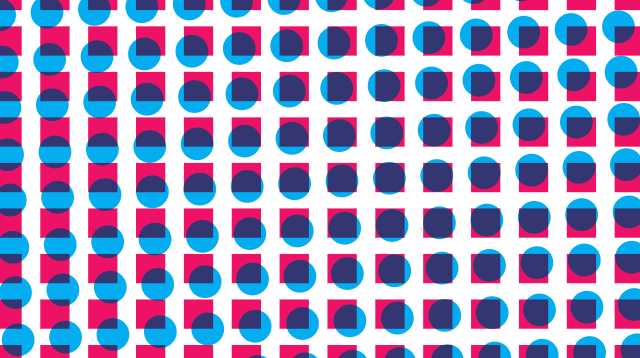
Write a WebGL 2 fragment shader that draws this pattern.

```glsl
#version 300 es
precision highp float;
// Draws a grid of magenta squares overprinted by a slightly rotated grid of cyan discs.

uniform vec2 u_resolution;
out vec4 fragColor;

// Lengths are fractions of the canvas height, origin at the lower left.
const vec2 SQUARE_ORIGIN = vec2(0.1534, 0.8855);
const vec2 SQUARE_PITCH = vec2(0.1337, 0.12715);
const float SQUARE_HALF = 0.0409;

const vec2 DISC_ORIGIN = vec2(0.1387, 0.8341);
const vec2 DISC_COLUMN_STEP = vec2(0.1324, 0.0076);
const vec2 DISC_ROW_STEP = vec2(0.0074, -0.1293);
const float DISC_RADIUS = 0.0457;
const float ODD_ROW_LIFT = 0.0027;

const vec3 PAPER = vec3(1.0);
const vec3 MAGENTA = vec3(0.93, 0.07, 0.40);
const vec3 CYAN = vec3(0.01, 0.68, 0.94);
const vec3 OVERPRINT = vec3(0.20, 0.21, 0.44);

// Signed distance to the nearest square of the upright grid.
float squareGrid(vec2 p) {
    vec2 cell = (p - SQUARE_ORIGIN) / SQUARE_PITCH;
    vec2 local = (cell - floor(cell + 0.5)) * SQUARE_PITCH;
    vec2 d = abs(local) - SQUARE_HALF;
    return length(max(d, 0.0)) + min(max(d.x, d.y), 0.0);
}

// Signed distance to the nearest disc of the skewed grid; odd rows sit a little higher.
float discGrid(vec2 p) {
    mat2 lattice = mat2(DISC_COLUMN_STEP, DISC_ROW_STEP);
    vec2 offset = p - DISC_ORIGIN;
    vec2 cell = floor(inverse(lattice) * offset + 0.5);
    vec2 center = lattice * cell;
    center.y += ODD_ROW_LIFT * mod(cell.y, 2.0);
    return length(offset - center) - DISC_RADIUS;
}

// Coverage of a shape, smoothed over one pixel.
float coverage(float dist, float pixel) {
    return clamp(0.5 - dist / pixel, 0.0, 1.0);
}

void main() {
    vec2 p = gl_FragCoord.xy / u_resolution.y;
    float pixel = 1.0 / u_resolution.y;
    float square = coverage(squareGrid(p), pixel);
    float disc = coverage(discGrid(p), pixel);

    // Two inks, with a dark third colour where they overlap
    vec3 outsideSquare = mix(PAPER, CYAN, disc);
    vec3 insideSquare = mix(MAGENTA, OVERPRINT, disc);
    fragColor = vec4(mix(outsideSquare, insideSquare, square), 1.0);
}
```
